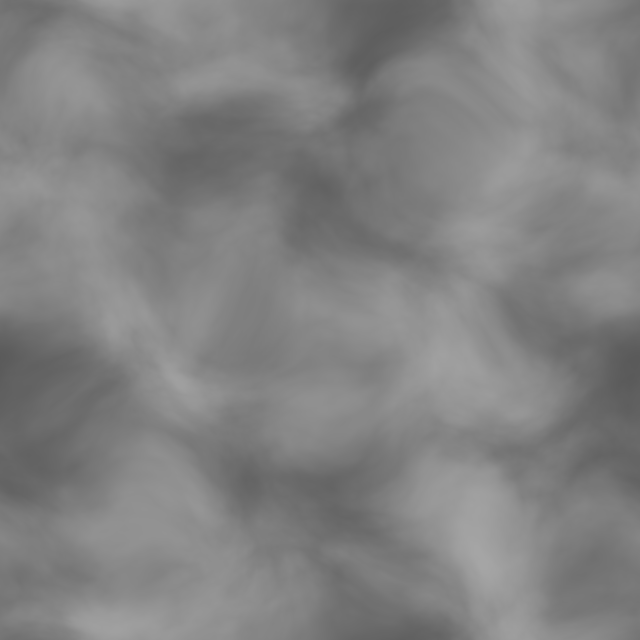
A three.js fragment shader for this texture:

```glsl
#define MEAN_SHADE 0.507
#define CONTRAST 0.058
#define CLOUD_CELLS vec2(3.0, 3.0)
#define VALLEY_CELLS vec2(3.0, 4.0)
#define RIDGE_CELLS vec2(2.0, 3.0)
#define VALLEY_WEIGHT 0.65
#define RIDGE_WEIGHT 0.45
#define CREASE_SOFTNESS 0.10
#define WARP 0.022
#define GAIN 0.45
#define OCTAVES 6

varying vec2 vUv;

vec3 hash3(vec2 cell) {
  vec3 h = fract(cell.xyx * vec3(0.1031, 0.1030, 0.0973));
  h += dot(h, h.yxz + 33.33);
  return fract((h.xxy + h.yzz) * h.zyx);
}

// Cellular noise: each jittered point adds a tilted bump; tiles, zero mean, unit spread
float cellNoise(vec2 uv, vec2 cells, float seed) {
  vec2 p = uv * cells;
  vec2 home = floor(p);
  float sum = 0.0;
  for (int y = -1; y <= 1; y++) {
    for (int x = -1; x <= 1; x++) {
      vec2 cell = home + vec2(float(x), float(y));
      vec3 rnd = hash3(mod(cell, cells) + seed);
      vec2 offset = p - cell - rnd.xy;
      float angle = 6.28319 * rnd.z;
      float falloff = max(1.0 - dot(offset, offset), 0.0);
      vec2 tilt = vec2(cos(angle), sin(angle));
      sum += dot(tilt, offset) * falloff * falloff * falloff;
    }
  }
  return 6.0 * sum;
}

// Smooth octaves for the broad light and dark patches
float clouds(vec2 uv, vec2 cells, float seed) {
  float sum = 0.0;
  float amplitude = 1.0;
  for (int i = 0; i < OCTAVES; i++) {
    sum += amplitude * cellNoise(uv, cells, seed);
    cells *= 2.0;
    seed += 17.0;
    amplitude *= GAIN;
  }
  return sum;
}

// Folded octaves: narrow creases at zero, centred on zero mean
float creases(vec2 uv, vec2 cells, float seed) {
  float sum = 0.0;
  float amplitude = 1.0;
  for (int i = 0; i < OCTAVES - 1; i++) {
    float n = cellNoise(uv, cells, seed);
    sum += amplitude * (sqrt(n * n + CREASE_SOFTNESS * CREASE_SOFTNESS) - 0.8);
    cells *= 2.0;
    seed += 23.0;
    amplitude *= GAIN;
  }
  return sum;
}

void main() {
  // Bend the domain so the creases wander
  vec2 bend = vec2(cellNoise(vUv, vec2(4.0), 211.0), cellNoise(vUv, vec2(4.0), 307.0));
  vec2 uv = vUv + WARP * bend;

  // Patches, dark valleys and bright ridges
  float smoke = 0.8 * clouds(uv, CLOUD_CELLS, 41.0);
  smoke += VALLEY_WEIGHT * creases(uv, VALLEY_CELLS, 127.0);
  smoke -= RIDGE_WEIGHT * creases(uv, RIDGE_CELLS, 419.0);

  // Ease the extremes into the grey range
  smoke /= sqrt(1.0 + 0.06 * smoke * smoke);
  gl_FragColor = vec4(vec3(MEAN_SHADE + CONTRAST * smoke), 1.0);
}
```
